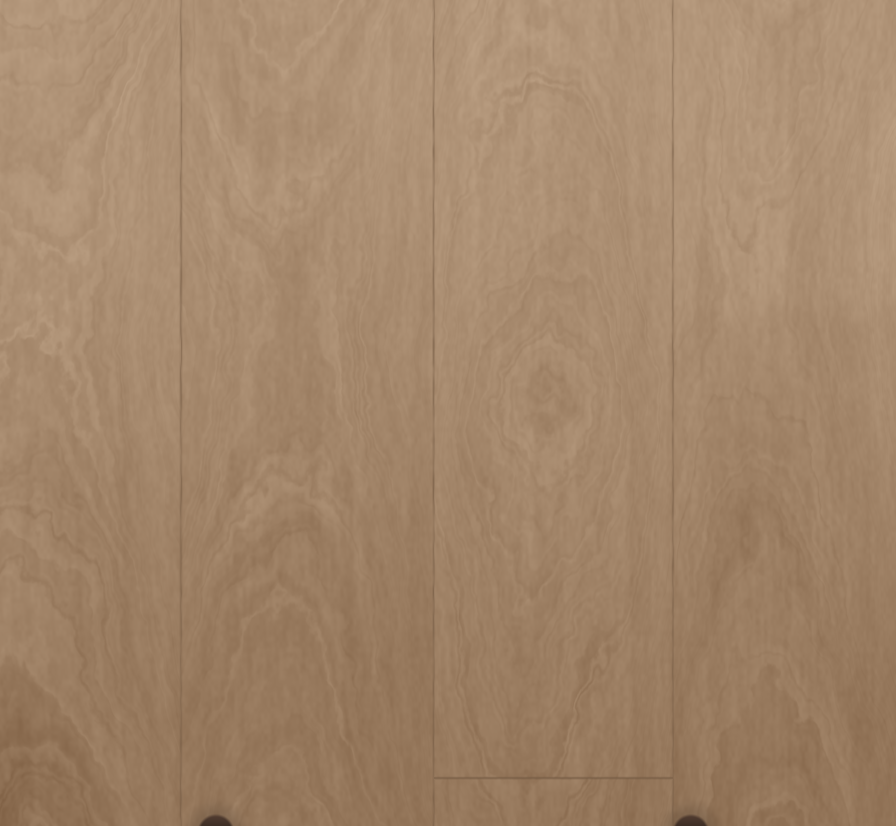
This texture is drawn by a WebGL 1 fragment shader. Its source:

```glsl
precision highp float;

uniform vec2 u_resolution;

const vec3 DARK_OAK = vec3(0.55, 0.43, 0.32);
const vec3 LIGHT_OAK = vec3(0.72, 0.61, 0.50);
const vec3 SEAM_BROWN = vec3(0.45, 0.35, 0.26);
const vec3 KNOB_BROWN = vec3(0.27, 0.20, 0.16);
const float PLANK_WIDTH = 0.30;
const float JOINT_HEIGHT = 0.058;

float hash(vec2 p) {
  vec3 q = fract(vec3(p.xyx) * 0.1031);
  q += dot(q, q.yzx + 33.33);
  return fract((q.x + q.y) * q.z);
}

float noise(vec2 p) {
  vec2 cell = floor(p);
  vec2 f = fract(p);
  f = f * f * (3.0 - 2.0 * f);
  float low = mix(hash(cell), hash(cell + vec2(1.0, 0.0)), f.x);
  float high = mix(hash(cell + vec2(0.0, 1.0)), hash(cell + 1.0), f.x);
  return mix(low, high, f.y);
}

float fbm(vec2 p) {
  float sum = 0.0;
  float weight = 0.5;
  for (int i = 0; i < 4; i++) {
    sum += weight * noise(p);
    p = p * 2.03 + 17.3;
    weight *= 0.5;
  }
  return sum;
}

// Plank number plus position inside it; planks narrow slightly to the right
float plankCoord(float x) {
  return 1.0 + 3.546 * (x - 0.202) + 0.3625 * (x - 0.202) * (x - 0.484);
}

float stroke(float dist, float halfWidth, float blur) {
  return 1.0 - smoothstep(halfWidth - blur, halfWidth + blur, dist);
}

// Cathedral grain: level lines of a bent height field around a turning point
float cathedral(vec2 p, float turn, float bend, float seed) {
  vec2 shift = vec2(seed * 31.7 + 5.0, seed * 13.1 + 9.0);
  p.x += 0.05 * (noise(vec2(p.y * 4.0, 0.0) + shift) - 0.5);
  float rise = bend * sqrt((p.y - turn) * (p.y - turn) + 0.003);
  float level = rise + 19.0 * p.x * p.x;
  level += 0.22 * (fbm(p * vec2(12.0, 7.0) + shift) - 0.5);
  level += 0.05 * (fbm(p * vec2(60.0, 45.0) + shift) - 0.5);
  float broad = noise(vec2(level * 36.0 + 80.0, shift.x));
  float narrow = noise(vec2(level * 85.0 + 170.0, shift.y));
  float heart = 1.0 - 0.65 * smoothstep(0.05, 0.15, abs(p.x));
  float patches = 0.25 + 1.2 * fbm(p * vec2(13.0, 8.0) + shift.yx);
  return (0.45 * broad + 0.55 * narrow - 0.5) * heart * patches;
}

// Long fibres, short ticks and fine pores along the plank
float fibres(vec2 p, float seed) {
  p.x += 0.012 * noise(vec2(p.y * 3.0, seed * 7.0));
  float streaks = noise(vec2(p.x * 75.0 + seed * 41.0, p.y * 2.5)) - 0.5;
  float ticks = noise(vec2(p.x * 190.0 + seed * 23.0, p.y * 32.0)) - 0.5;
  float pores = noise(p * vec2(260.0, 150.0) + seed * 11.0) - 0.5;
  return 0.15 * streaks + 0.13 * ticks + 0.12 * pores;
}

// Light falls from above and fades to the floor
float daylight(vec2 st, float seed) {
  float fall = 0.08 + 0.68 * smoothstep(-0.12, 0.95, st.y);
  float side = 0.09 * (1.0 - 4.0 * (st.x - 0.55) * (st.x - 0.55));
  float patches = 0.24 * (fbm(st * vec2(8.0, 3.0) + seed * 19.0) - 0.47);
  return fall + side + patches;
}

void main() {
  vec2 st = gl_FragCoord.xy / u_resolution;
  float aspect = u_resolution.x / u_resolution.y;
  float pixel = 1.0 / u_resolution.y;

  float plank = plankCoord(st.x);
  float id = floor(plank);
  float across = fract(plank);
  float jointed = 1.0 - step(0.5, abs(id - 2.0));
  float board = id + 7.0 * jointed * (1.0 - step(JOINT_HEIGHT, st.y));

  // Wood tone
  vec2 grainPos = vec2((across - 0.42) * PLANK_WIDTH, st.y);
  float turn = mix(0.62 + 0.1 * (hash(vec2(id, 4.0)) - 0.5), 0.48, jointed);
  float bend = mix(-1.0, 1.0, jointed);
  float tone = daylight(st, board);
  tone += 0.55 * cathedral(grainPos, turn, bend, board);
  tone += fibres(grainPos, board);
  float lastPlank = step(3.0, id);
  tone += 0.10 * lastPlank * smoothstep(0.60, 0.65, st.y);
  vec3 color = mix(DARK_OAK, LIGHT_OAK, clamp(tone, -0.3, 1.1));

  // Soft, worn seams between planks and the cross joint
  float seamDist = min(across, 1.0 - across) * PLANK_WIDTH;
  float seam = stroke(seamDist, 0.0012, max(pixel, 0.0014));
  float joint = jointed * stroke(abs(st.y - JOINT_HEIGHT), 0.0014, pixel);
  float wear = 0.22 + 0.4 * noise(vec2(id * 9.0, st.y * 60.0));
  color = mix(color, SEAM_BROWN, max(seam * wear, 0.6 * joint));

  // Round knobs cut by the lower edge
  float knobX = mod(st.x - 0.241 + 0.265, 0.53) - 0.265;
  float knobDist = length(vec2(knobX * aspect, st.y + 0.008));
  vec3 knobColor = KNOB_BROWN * (0.9 + 22.0 * max(st.y, 0.0));
  color *= 1.0 - 0.12 * (1.0 - smoothstep(0.02, 0.045, knobDist));
  color = mix(color, knobColor, stroke(knobDist, 0.021, 2.0 * pixel));

  gl_FragColor = vec4(color, 1.0);
}
```
